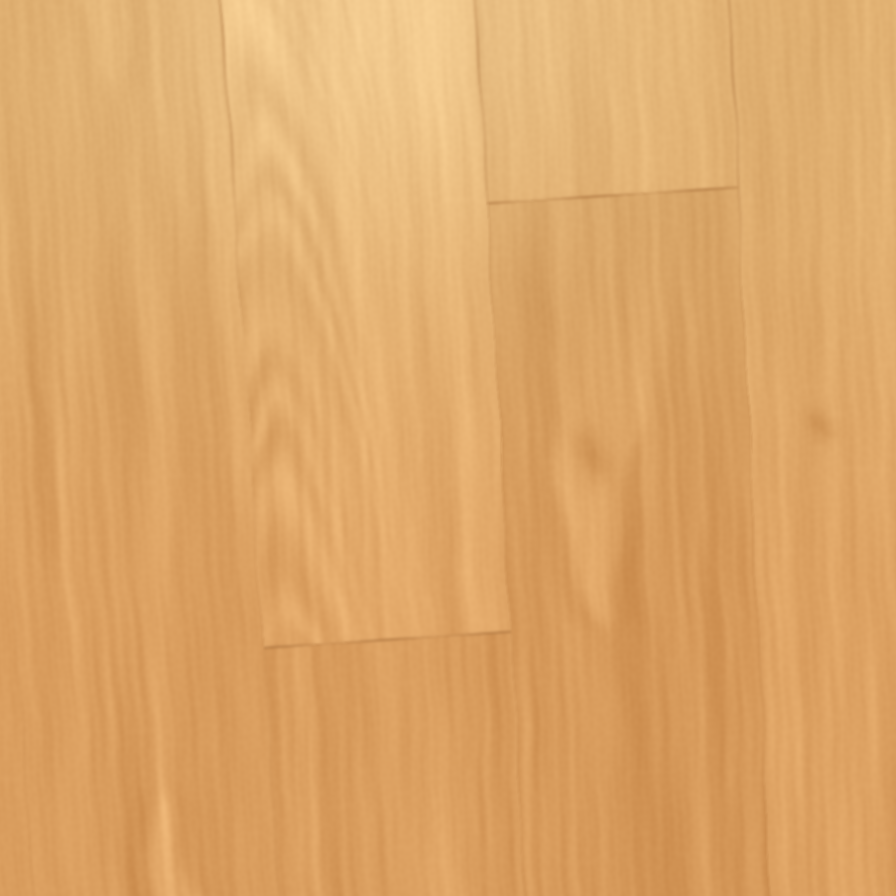
Write a three.js fragment shader that draws this texture.

```glsl
// Four warm, softly lit floor boards running up the canvas, with staggered end joints.
// Board coordinates lean and narrow slightly; grain is layered sines, pores are
// stretched cells, and arches, tongues and knots are added as smooth tone shapes.

varying vec2 vUv;

const vec3 LOW_WOOD = vec3(0.862, 0.628, 0.380);
const vec3 HIGH_WOOD = vec3(0.876, 0.686, 0.440);
const vec3 TONE_STEP = vec3(0.037, 0.045, 0.044);
const vec3 SHEEN = vec3(0.050, 0.080, 0.095);
const vec3 GAP = vec3(0.68, 0.46, 0.25);
const float TAU = 6.28319;

float bell(float x, float radius) {
  return exp(-x * x / (radius * radius));
}

float isBoard(float board, float wanted) {
  return 1.0 - step(0.5, abs(board - wanted));
}

vec2 hash2(vec2 p) {
  return fract(sin(vec2(dot(p, vec2(127.1, 311.7)), dot(p, vec2(269.5, 183.3)))) * 4375.85);
}

// Distance to the nearest scattered cell point
float cells(vec2 p) {
  vec2 cell = floor(p);
  float nearest = 2.0;
  for (int j = -1; j <= 1; j++) {
    for (int i = -1; i <= 1; i++) {
      vec2 id = cell + vec2(float(i), float(j));
      nearest = min(nearest, length(id + hash2(id) - p));
    }
  }
  return nearest;
}

// Long drifting streaks: sines across the board, phase-shifted along it
float streaks(vec2 p, float seed) {
  float sum = 0.0, amp = 0.44, freq = 6.5;
  for (int i = 0; i < 6; i++) {
    float phase = seed * (2.3 + float(i) * 1.7);
    float drift = 1.7 * sin(p.y * (1.9 + 0.9 * float(i)) + phase * 1.3);
    float fade = 0.6 + 0.4 * sin(p.y * 4.3 + p.x * 7.0 + phase * 2.1);
    sum += amp * fade * sin(freq * p.x + drift + phase);
    freq *= 1.75;
    amp *= 0.92;
  }
  return sum;
}

// Nested arches around a wandering centre line, peaking upward
float arches(vec2 p, float centre, float spacing) {
  float side = p.x - centre - 0.02 * sin(p.y * 11.0);
  float bend = sqrt(side * side + 0.0012) - 0.035;
  float height = p.y + 0.35 * bend + 1.5 * side * side;
  height += 0.014 * sin(p.y * 17.0 + p.x * 9.0);
  float wave = sin(TAU * height / spacing + 1.3 * sin(height * 23.0));
  float patchy = 0.7 + 0.3 * sin(p.y * 13.0 + p.x * 15.0);
  return wave * patchy * bell(side, 0.36);
}

// Pale pointed figure opening away from its tip; way is +1 up, -1 down
float tongue(vec2 p, vec2 tip, float way, float spread, float reach) {
  float along = (p.y - tip.y) * way;
  float halfWidth = spread * pow(max(along, 0.0), 0.65);
  float side = abs(p.x - tip.x + 0.025 * sin(p.y * 19.0) + 0.012 * sin(p.y * 43.0));
  float inside = 1.0 - smoothstep(-0.04, 0.035, side - halfWidth);
  float rim = bell(side - halfWidth - 0.05, 0.06);
  float fade = smoothstep(0.0, 0.04, along) * (1.0 - smoothstep(reach * 0.3, reach, along));
  return (inside - 0.4 * rim) * fade;
}

float knot(vec2 p, vec2 centre, vec2 size) {
  vec2 d = (p - centre) / size;
  d.x += 0.3 * sin(d.y * 2.0);
  return exp(-dot(d, d));
}

vec3 woodFloor(vec2 uv) {
  // Board layout
  float down = 1.0 - uv.y;
  float width = 0.284 - 0.010 * down;
  float wander = 0.0012 * sin(uv.y * 21.0) + 0.0008 * sin(uv.y * 57.0);
  float across = (uv.x + wander - 0.247 - 0.065 * down) / width + 1.0;
  float board = floor(across);
  vec2 p = vec2(across - board, uv.y);
  float joint = 0.277 + 0.496 * (board - 1.0) + 0.018 * p.x;
  float above = step(joint, p.y);
  board = max(board, 0.0);
  float seed = board * 1.37 + above * 2.9 + 0.6;

  // Board tone and grain, then pores and fine mottling
  float tone = 0.7 * above - 0.28 * cos(board * TAU * 0.5) + 0.15 * board - 0.6;
  tone += streaks(p, seed) * mix(0.90, 0.50, smoothstep(0.4, 1.0, uv.y));
  tone += 0.70 * (cells(p * vec2(34.0, 7.0) + seed * 11.0) - 0.5);
  tone += 0.35 * (cells(p * vec2(5.0, 4.0) + seed * 7.0) - 0.5);
  tone += 0.40 * (cells(uv * 130.0) - 0.5);

  // Figure in the individual boards
  float arched = isBoard(board, 1.0) * above;
  tone += arched * (0.70 * arches(p, 0.12, 0.105) + 0.6 * bell(p.x - 0.87, 0.10));
  float left = isBoard(board, 0.0);
  tone += left * tongue(p, vec2(0.57, 0.135), -1.0, 0.32, 0.40);
  tone += left * 0.5 * tongue(p, vec2(0.54, 0.88), 1.0, 0.40, 0.30);
  tone += left * (1.0 * bell(p.x - 0.64, 0.06) * bell(p.y - 0.55, 0.20)
    - 0.9 * knot(p, vec2(0.52, 0.60), vec2(0.08, 0.10)));
  float lower = isBoard(board, 2.0) * (1.0 - above);
  tone += lower * 1.2 * tongue(p, vec2(0.38, 0.28), 1.0, 0.42, 0.44);
  tone -= lower * 1.8 * knot(p, vec2(0.36, 0.492), vec2(0.06, 0.030));
  tone -= lower * 0.9 * knot(p, vec2(0.20, 0.64), vec2(0.09, 0.10));
  tone -= isBoard(board, 3.0) * 1.5 * knot(p, vec2(0.28, 0.525), vec2(0.05, 0.018));

  // Colour and light from the top
  vec3 color = mix(LOW_WOOD, HIGH_WOOD, smoothstep(0.25, 0.95, uv.y)) + tone * TONE_STEP;
  color += SHEEN * bell(length((uv - vec2(0.42, 1.02)) * vec2(1.0, 1.1)), 0.31);

  // Side seams fade toward the bottom; end joints are thin and uneven
  float edge = min(p.x, 1.0 - p.x) * width;
  float seam = bell(edge, 0.0022) * mix(0.08, 0.42, smoothstep(0.60, 0.95, uv.y));
  seam *= 0.8 + 0.2 * sin(uv.y * 47.0 + board);
  float butt = bell(p.y - joint, 0.0019) * (0.40 + 0.20 * sin(p.x * 14.0 + board));
  return mix(color, GAP, max(seam * step(0.0, across), butt));
}

void main() {
  // Nine samples soften every board edge
  vec3 sum = vec3(0.0);
  for (int j = -1; j <= 1; j++) {
    for (int i = -1; i <= 1; i++) {
      sum += woodFloor(vUv + 0.0012 * vec2(float(i), float(j)));
    }
  }
  gl_FragColor = vec4(sum / 9.0, 1.0);
}
```
